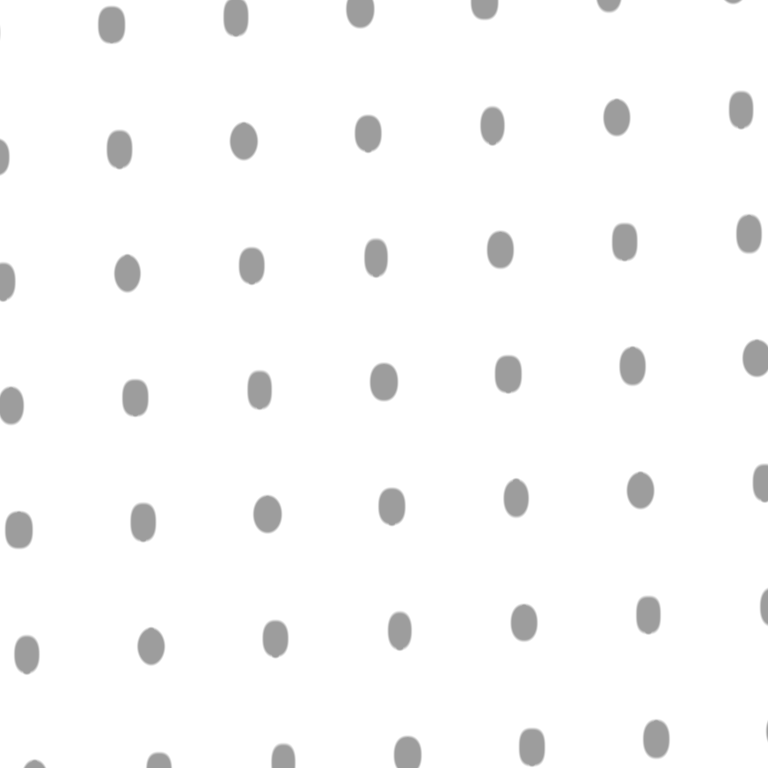
Reproduce this pattern procedurally as a Shadertoy shader.

```glsl
// Sparse grey upright oval dots on a slightly tilted square lattice over white.
#define SPACING 0.1622
#define TILT 0.0635
#define LATTICE_SHIFT vec2(0.0, 0.0026)
#define DOT_RADII vec2(0.0168, 0.0240)
#define WIDTH_VARIATION 0.11
#define HEIGHT_VARIATION 0.03
#define NUB_RADII vec2(0.0062, 0.0055)
#define EDGE_SOFTNESS 0.0019
#define DOT_COLOR vec3(0.615)
#define PAPER_COLOR vec3(1.0)

// Layered sines give each lattice cell a value from -1 to 1.
float cellWave(vec2 cell, float seed) {
    return 0.6 * sin(dot(cell, vec2(2.3, 4.1)) + seed)
         + 0.4 * sin(dot(cell, vec2(5.7, 1.9)) + seed * 2.7);
}

// Approximate signed distance to a superellipse.
float ovalDistance(vec2 p, vec2 radii, float power) {
    vec2 q = pow(abs(p / radii) + 1e-5, vec2(power));
    return (pow(q.x + q.y, 1.0 / power) - 1.0) * min(radii.x, radii.y);
}

// Upright dot with uneven width, squareness and a small nub at one end.
float dotDistance(vec2 p, vec2 cell) {
    vec2 variation = vec2(WIDTH_VARIATION * cellWave(cell, 1.0),
                          HEIGHT_VARIATION * cellWave(cell, 3.0));
    vec2 radii = DOT_RADII * (1.0 + variation);
    float squareness = 2.35 + 0.4 * cellWave(cell, 5.0);
    float body = ovalDistance(p, radii, squareness);

    float nubSide = cellWave(cell, 8.0) < 0.0 ? -1.0 : 1.0;
    float nubReach = radii.y - 0.0045 + 0.0012 * cellWave(cell, 11.0);
    float nub = ovalDistance(p - vec2(0.0, nubSide * nubReach), NUB_RADII, 2.0);
    return min(body, nub);
}

void mainImage(out vec4 fragColor, in vec2 fragCoord) {
    float canvas = min(iResolution.x, iResolution.y);
    vec2 p = (fragCoord - 0.5 * iResolution.xy) / canvas - LATTICE_SHIFT;

    // Find the nearest lattice point, then measure in upright coordinates.
    float c = cos(TILT), s = sin(TILT);
    mat2 tilt = mat2(c, s, -s, c);
    vec2 cell = round(transpose(tilt) * p / SPACING);
    vec2 local = p - tilt * cell * SPACING;

    // Soft-edged ink on paper.
    float edge = max(EDGE_SOFTNESS, 0.75 / canvas);
    float ink = 1.0 - smoothstep(-edge, edge, dotDistance(local, cell));
    fragColor = vec4(mix(PAPER_COLOR, DOT_COLOR, ink), 1.0);
}
```
